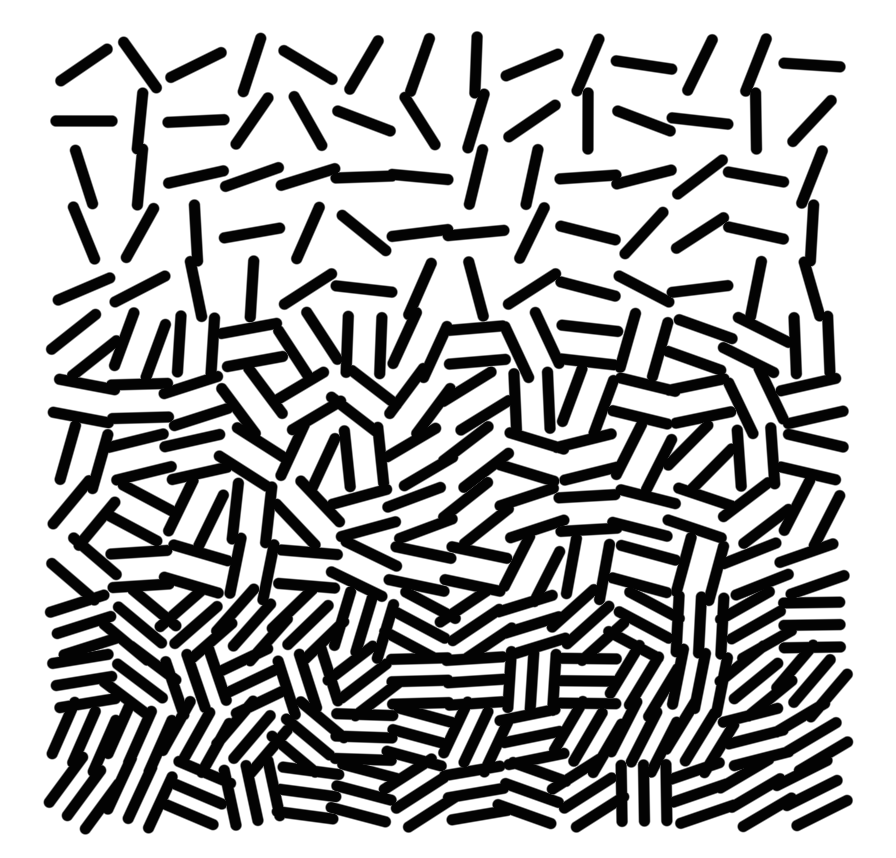
Give the GLSL for this pattern, as a WebGL 1 fragment shader.

```glsl
precision highp float;
// Tilted black strokes on a white 14 by 14 grid: one, two, then three per tile down the page.
uniform vec2 u_resolution;

float hash(vec2 p) {
  return fract(sin(dot(p, vec2(127.1, 311.7))) * 43758.55);
}

// Distance to an upright stroke one tile long, centred at x
float stroke(vec2 p, float x) {
  return length(vec2(p.x - x, max(abs(p.y) - 0.5, 0.0)));
}

// Distance to the parallel strokes of one tile; p is measured from its centre
float tile(vec2 p, vec2 id) {
  float angle = 5.0 * hash(id + 3.0);
  float c = cos(angle), s = sin(angle);
  p = mat2(c, -s, s, c) * p;

  // Fold the tile, so that one outer stroke stands for both
  float spread = id.y < 5.0 ? 0.0 : id.y < 10.0 ? 0.3 : 0.4;
  float d = stroke(vec2(abs(p.x), p.y), spread);
  if (id.y >= 10.0) d = min(d, stroke(p, 0.0));
  return d;
}

void main() {
  // Tile units: 16 tiles span the width, rows count down from the top
  float pixel = 16.0 / u_resolution.x;
  vec2 p = (gl_FragCoord.xy - 0.5 * u_resolution) * pixel;
  p = vec2(p.x, -p.y) + 7.0;

  // Strokes reach into neighbouring tiles
  float d = 10.0;
  for (int j = -1; j <= 1; j++) {
    for (int i = -1; i <= 1; i++) {
      vec2 id = floor(p) + vec2(float(i), float(j));
      bool inside = all(greaterThanEqual(id, vec2(0.0))) && all(lessThan(id, vec2(14.0)));
      if (inside) d = min(d, tile(p - id - 0.5, id));
    }
  }

  // Round-ended ink with a soft edge
  float paper = smoothstep(-pixel, pixel, d - 0.1);
  gl_FragColor = vec4(vec3(mix(0.01, 1.0, paper)), 1.0);
}
```
